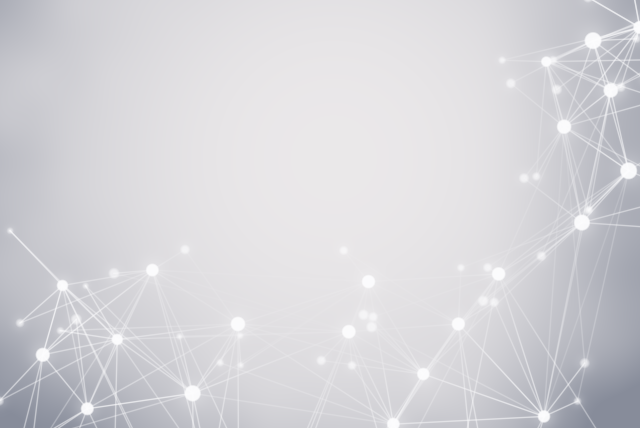
This background is drawn by a WebGL 2 fragment shader. Its source:

```glsl
#version 300 es
precision highp float;
// Pale grey backdrop with a white network of nodes and strands along its lower and right sides.
uniform vec2 u_resolution;
out vec4 fragColor;

float hash(float n) {
  n = fract(n * 0.1031);
  n *= n + 33.33;
  n *= n + n;
  return fract(n);
}

float hash(vec2 cell) {
  return hash(cell.x + 57.0 * cell.y + 11.0);
}

float valueNoise(vec2 p) {
  vec2 cell = floor(p), f = fract(p);
  f *= f * (3.0 - 2.0 * f);
  return mix(mix(hash(cell), hash(cell + vec2(1, 0)), f.x),
             mix(hash(cell + vec2(0, 1)), hash(cell + vec2(1, 1)), f.x), f.y);
}

// Three fans of seven hubs: lower left, lower right, then up the right side.
vec2 hub(int i) {
  float m = float(i % 7);
  float along = 0.1 + m * (0.04 + 0.006 * m);
  if (i < 7) return vec2(along, 0.45 * fract(0.38 + 0.36 * m));
  if (i < 14) return vec2(along + 0.715, 0.45 * fract(0.5 + 0.26 * m));
  return vec2(1.24 + 0.26 * fract(0.46 + 0.42 * m), 0.48 + m * (0.13 - 0.009 * m));
}

// Small node scattered about a hub.
vec2 satellite(int i, int k) {
  float seed = float(i) * 3.7 + float(k) * 143.0 + 5.0;
  return hub(i) + 0.26 * (vec2(hash(seed), hash(seed + 91.0)) - vec2(0.52, 0.45));
}

// Thin line with a faint halo, weaker when long.
float strand(vec2 p, vec2 a, vec2 b, float pixel) {
  vec2 ab = b - a;
  float t = clamp(dot(p - a, ab) / dot(ab, ab), 0.0, 1.0);
  float d = length(p - a - ab * t);
  float core = 1.0 - smoothstep(0.0, 0.0009 + pixel, d);
  float halo = 1.0 - smoothstep(0.0, 0.007, d);
  return (0.72 * core + 0.04 * halo) * (1.0 - 0.6 * smoothstep(0.2, 0.65, length(ab)));
}

// Soft-edged disc with a glow around it.
float node(vec2 p, vec2 center, float radius, float blur) {
  float d = length(p - center);
  float disc = 1.0 - smoothstep(radius - blur, radius + blur, d);
  return max(0.95 * disc, 0.25 * exp(-d * d / (radius * radius * 3.5)));
}

// Lays one translucent white layer over another.
float layer(float below, float above) {
  return 1.0 - (1.0 - below) * (1.0 - above);
}

void main() {
  vec2 p = gl_FragCoord.xy / u_resolution.y;
  float pixel = 1.0 / u_resolution.y;

  // Backdrop: bright centre falling to blue-grey, darkest at the right and lower corners.
  float r = length(p - vec2(0.78, 0.63));
  float shade = 0.8 * pow(r, 2.4) + 0.24 * smoothstep(1.1, 1.5, p.x);
  shade += 0.32 * smoothstep(0.4, 0.0, p.y) * smoothstep(0.55, 1.0, r);
  float cloud = valueNoise(p * 5.0) + 0.5 * valueNoise(p * 11.0 + 7.0) - 0.75;
  shade += 0.2 * cloud * smoothstep(0.4, 0.9, r);
  vec3 color = mix(vec3(0.918, 0.909, 0.915), vec3(0.53, 0.55, 0.605), clamp(shade, 0.0, 1.0));

  float lines = 0.0, dots = 0.0;
  for (int i = 0; i < 21; i++) {
    vec2 a = hub(i);
    float seed = float(i) + 20.0;

    // Strands to the following hubs, of varied strength.
    for (int k = 1; k <= 4; k++) {
      float strength = 0.5 + 0.5 * hash(seed * 5.1 + float(k) * 19.0);
      if (i + k < 21) lines = layer(lines, strength * strand(p, a, hub(i + k), pixel));
    }

    // Rays that leave the canvas below or to the right.
    for (int k = 0; k < 2; k++) {
      float spread = 1.4 * (hash(seed * 2.3 + float(k) * 37.0) - 0.5);
      vec2 heading = i < 14 ? vec2(spread, -1.0) : vec2(1.0, spread);
      lines = layer(lines, strand(p, a, a + 0.45 * heading, pixel));
    }

    // Satellites are small and hazy, tied to their own hub and one further on.
    for (int k = 0; k < 2; k++) {
      vec2 s = satellite(i, k);
      float radius = 0.006 + 0.006 * hash(seed + 50.0 + float(k) * 31.0);
      lines = layer(lines, 0.7 * strand(p, a, s, pixel));
      lines = layer(lines, 0.6 * strand(p, s, hub(min(i + 2 + k, 20)), pixel));
      dots = layer(dots, 0.7 * node(p, s, radius, 0.003 + pixel));
    }

    // Hubs are large and crisp.
    dots = layer(dots, node(p, a, 0.012 + 0.008 * hash(seed), 0.001 + pixel));
  }

  // Strands dissolve toward the bright centre.
  lines *= 0.15 + 0.85 * smoothstep(0.35, 0.75, r);
  color = mix(color, vec3(0.99, 0.99, 0.995), layer(lines, dots));
  fragColor = vec4(color, 1.0);
}
```
